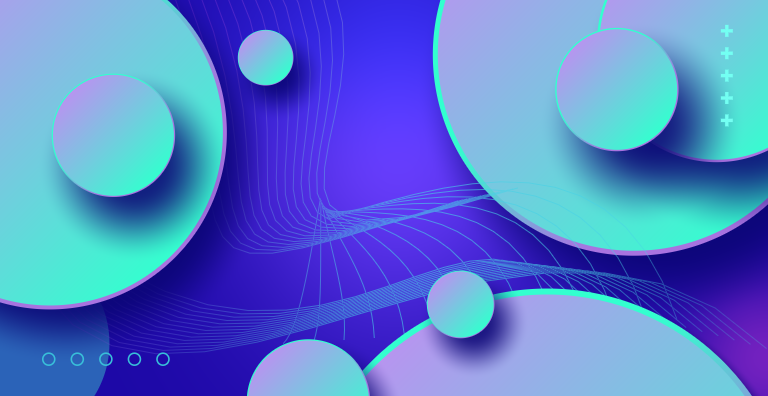
A WebGL 1 fragment shader for this background:

```glsl
precision highp float;
// Abstract backdrop: gradient discs with soft shadows and twisted line ribbons on violet.
uniform vec2 u_resolution;
#define VIEW_HEIGHT 3.98
#define LINES 14
#define SEGMENTS 14
#define LINE_WIDTH 0.010
#define LINE_ALPHA 0.6
#define SHADOW_ALPHA 0.88
#define LAVENDER vec3(0.72, 0.58, 0.94)
#define TEAL vec3(0.20, 1.00, 0.81)
#define ORCHID vec3(0.66, 0.45, 0.88)
#define NAVY vec3(0.04, 0.02, 0.46)
#define DEEP_BLUE vec3(0.11, 0.03, 0.65)

float pixel; // size of one pixel in view units

// Coverage of a shape from its signed distance
float fill(float d) {
  return clamp(0.5 - d / pixel, 0.0, 1.0);
}

// Violet glow over deep blue, with a purple lower right corner
vec3 backdrop(vec2 p) {
  vec2 g = (p - vec2(4.0, 1.25)) / vec2(1.65, 2.2);
  vec3 glow = mix(vec3(0.24, 0.21, 1.0), vec3(0.42, 0.25, 1.0), smoothstep(0.0, 2.0, p.y));
  vec3 color = mix(DEEP_BLUE, glow, exp(-dot(g, g)));
  vec2 corner = p - vec2(7.7, 3.6);
  return mix(color, vec3(0.45, 0.13, 0.75), exp(-dot(corner, corner) * 1.6));
}

// Disc with a diagonal gradient, a reversed gradient rim and a soft shadow
vec3 disc(vec3 under, vec2 p, vec2 center, float radius, float rim, float shadow) {
  vec2 q = p - center;
  float d = length(q) - radius;
  float shadowDistance = length(q - shadow * vec2(0.6, 0.85)) - radius;
  float shade = 1.0 - smoothstep(-shadow, shadow, shadowDistance);
  vec3 color = mix(under, NAVY, SHADOW_ALPHA * shade);
  float t = clamp(0.5 + 0.354 * (q.x + q.y) / radius, 0.0, 1.0);
  vec3 edge = mix(TEAL, ORCHID, smoothstep(0.3, 0.8, t));
  color = mix(color, edge, fill(d));
  return mix(color, mix(LAVENDER, TEAL, t), fill(d + rim));
}

float segment(vec2 p, vec2 a, vec2 b) {
  vec2 ab = b - a;
  return length(p - a - ab * clamp(dot(p - a, ab) / dot(ab, ab), 0.0, 1.0));
}

vec2 bezier(vec2 a, vec2 b, vec2 c, vec2 d, float t) {
  float s = 1.0 - t;
  return s * s * s * a + 3.0 * s * t * (s * b + t * c) + t * t * t * d;
}

// Distance to a family of curves blended between two cubic curves
float ribbon(vec2 p, vec2 a0, vec2 b0, vec2 c0, vec2 d0, vec2 a1, vec2 b1, vec2 c1, vec2 d1) {
  float nearest = 10.0;
  for (int i = 0; i < LINES; i++) {
    float u = float(i) / float(LINES - 1);
    vec2 a = mix(a0, a1, u), b = mix(b0, b1, u);
    vec2 c = mix(c0, c1, u), d = mix(d0, d1, u);
    vec2 last = a;
    for (int j = 1; j <= SEGMENTS; j++) {
      vec2 next = bezier(a, b, c, d, float(j) / float(SEGMENTS));
      nearest = min(nearest, segment(p, last, next));
      last = next;
    }
  }
  return nearest;
}

// Sweep from the top, fan at the waist and mesh along the bottom
vec3 ribbons(vec3 under, vec2 p) {
  float sweep = ribbon(p, vec2(3.2, -0.4), vec2(4.2, 1.0), vec2(1.7, 3.0), vec2(5.2, 1.89),
                          vec2(1.6, -0.1), vec2(2.6, 2.6), vec2(1.3, 3.1), vec2(4.6, 2.02));
  float fan = ribbon(p, vec2(3.3, 2.2), vec2(4.6, 1.8), vec2(6.2, 1.3), vec2(6.8, 3.2),
                        vec2(3.22, 2.0), vec2(3.1, 2.7), vec2(3.0, 3.3), vec2(2.85, 3.45));
  float mesh = ribbon(p, vec2(1.2, 2.7), vec2(3.4, 4.0), vec2(4.7, 1.8), vec2(5.6, 2.95),
                         vec2(0.4, 2.9), vec2(1.8, 5.0), vec2(5.4, 1.2), vec2(7.7, 3.5));
  float d = min(sweep, min(fan, mesh)) - 0.5 * LINE_WIDTH;
  float tint = smoothstep(1.0, 4.6, p.x + 0.6 * (p.y - 1.6));
  vec3 color = mix(vec3(0.58, 0.22, 0.85), vec3(0.28, 0.82, 0.90), tint);
  float fade = mix(0.45, 1.0, smoothstep(1.5, 4.2, p.x)) * (1.0 - 0.6 * smoothstep(5.4, 7.4, p.x));
  return mix(under, color, LINE_ALPHA * fade * fill(d));
}

// Column of plus signs and row of rings
vec3 ornaments(vec3 color, vec2 p) {
  for (int i = 0; i < 5; i++) {
    float k = float(i);
    vec2 q = abs(p - vec2(7.305, 0.31 + 0.225 * k));
    float plus = max(max(q.x, q.y) - 0.06, min(q.x, q.y) - 0.017);
    color = mix(color, vec3(0.45, 1.0, 0.95), fill(plus));
    float ring = abs(length(p - vec2(0.49 + 0.287 * k, 3.61)) - 0.06) - 0.008;
    color = mix(color, vec3(0.22, 0.75, 0.85), fill(ring));
  }
  return color;
}

void main() {
  pixel = VIEW_HEIGHT / u_resolution.y;
  vec2 p = vec2(gl_FragCoord.x, u_resolution.y - gl_FragCoord.y) * pixel;
  vec3 color = backdrop(p);
  // Dim disc in the lower left
  color = mix(color, vec3(0.20, 0.58, 0.76), 0.65 * fill(length(p - vec2(0.1, 3.45)) - 1.0));
  // Upper right group
  color = disc(color, p, vec2(6.37, 0.55), 2.02, 0.05, 0.40);
  color = disc(color, p, vec2(7.20, 0.43), 1.20, 0.025, 0.42);
  color = disc(color, p, vec2(6.20, 0.90), 0.62, 0.014, 0.42);
  color = ribbons(color, p);
  // Left group
  color = disc(color, p, vec2(0.50, 1.33), 1.78, 0.04, 0.30);
  color = disc(color, p, vec2(1.14, 1.36), 0.62, 0.012, 0.36);
  color = disc(color, p, vec2(2.67, 0.58), 0.28, 0.006, 0.20);
  // Bottom group
  color = disc(color, p, vec2(5.50, 5.40), 2.50, 0.06, 0.10);
  color = disc(color, p, vec2(3.10, 4.03), 0.62, 0.012, 0.22);
  color = disc(color, p, vec2(4.63, 3.06), 0.34, 0.008, 0.22);
  gl_FragColor = vec4(ornaments(color, p), 1.0);
}
```
